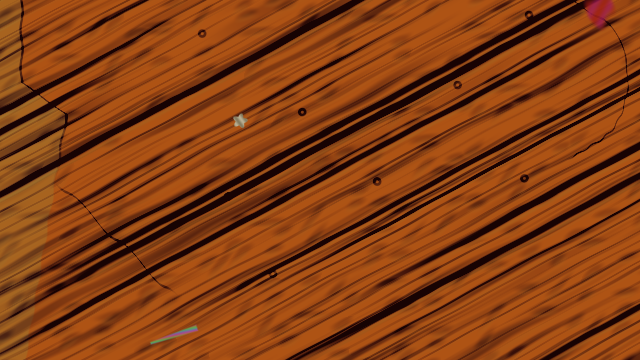
Give the GLSL for this texture, as a Shadertoy shader.

```glsl
// Amber crystal film under a microscope: dark slanted grooves with pale rims on orange.
// Main grooves come from a short list, fine ones from random strips in rotated axes;
// cellular noise adds dents and droplets, arcs and sines add cracks and flakes.

float hash(vec2 q) {
    vec3 h = fract(vec3(q.xyx) * 0.1031);
    h += dot(h, h.yzx + 33.33);
    return fract((h.x + h.y) * h.z);
}

// Distance to the nearest scattered point, and that point's random id
vec2 cellular(vec2 q) {
    vec2 base = floor(q), best = vec2(9.0, 0.0);
    for (int j = -1; j <= 1; j++)
    for (int i = -1; i <= 1; i++) {
        vec2 c = base + vec2(i, j);
        float d = length(c + 0.15 + 0.7 * vec2(hash(c), hash(c + 41.7)) - q);
        if (d < best.x) best = vec2(d, hash(c + 87.3));
    }
    return best;
}

// Groove profile: x is the dark core, y the pale rim on its lower side
vec2 groove(float d, float w) {
    float r = (d + 1.4 * w) / (0.45 * w);
    return vec2(1.0 - smoothstep(0.35 * w, 1.15 * w, abs(d)), exp(-r * r));
}

float hairline(float d, float w) {
    return 1.0 - smoothstep(0.3 * w, w, abs(d));
}

// Orange through brown to near black
vec3 amber(float dark) {
    vec3 c = mix(vec3(0.70, 0.335, 0.08), vec3(0.56, 0.25, 0.07), clamp(dark / 0.3, 0.0, 1.0));
    c = mix(c, vec3(0.40, 0.17, 0.06), clamp((dark - 0.3) / 0.25, 0.0, 1.0));
    c = mix(c, vec3(0.26, 0.08, 0.04), clamp((dark - 0.55) / 0.2, 0.0, 1.0));
    return mix(c, vec3(0.09, 0.01, 0.01), clamp((dark - 0.75) / 0.2, 0.0, 1.0));
}

// Main grooves: position across, half width, start and end along
const vec4 GROOVES[11] = vec4[11](
    vec4(0.126, 0.012, 0.3, 3.0), vec4(0.099, 0.013, 0.2, 3.0),
    vec4(0.019, 0.010, 0.1, 1.9), vec4(-0.14, 0.008, 0.6, 3.0),
    vec4(-0.32, 0.012, 1.2, 3.0), vec4(-0.395, 0.011, 0.8, 2.0),
    vec4(0.405, 0.011, -1.0, 1.6), vec4(0.555, 0.011, -1.0, 0.6),
    vec4(0.603, 0.009, -1.0, 0.7), vec4(-0.715, 0.010, 1.3, 3.0),
    vec4(-0.18, 0.006, 0.9, 3.0));

void mainImage(out vec4 fragColor, in vec2 fragCoord) {
    vec2 p = fragCoord / iResolution.y;
    float u = dot(p, vec2(0.88, 0.475));
    float v = dot(p, vec2(-0.475, 0.88));
    v += 0.0012 * sin(u * 9.0 + v * 14.0) + 0.0006 * sin(u * 31.0 + v * 47.0);
    float dark = 0.04, rim = 0.0;

    // Main grooves
    for (int i = 0; i < 11; i++) {
        vec4 g = GROOVES[i];
        float fade = smoothstep(g.z - 0.35, g.z + 0.3, u) * (1.0 - smoothstep(g.w - 0.3, g.w + 0.3, u));
        vec2 s = groove(v - g.x, g.y) * fade;
        dark = max(dark, s.x * 1.1);
        rim = max(rim, s.y);
    }

    // Fine streaks in strips of four sizes, fading in and out along their length
    for (int i = 0; i < 4; i++) {
        float freq = 9.0 * pow(1.65, float(i));
        float y = v * freq + float(i) * 7.3 + 60.0 + 0.05 * sin(u * 13.0 + v * 30.0);
        float id = floor(y);
        float r = hash(vec2(id, float(i) * 13.1));
        float r2 = hash(vec2(id + 5.5, float(i) * 3.7));
        float along = 0.5 + 0.4 * sin(u * (2.0 + 2.0 * r) + r2 * 40.0) + 0.25 * sin(u * 9.0 + r * 90.0);
        vec2 s = groove(y - id - 0.48 - 0.12 * r, 0.09 + 0.09 * r2);
        s *= clamp(along, 0.0, 1.0) * (0.3 + 0.7 * r2);
        dark += 0.6 * s.x;
        rim = max(rim, 0.65 * s.y);
    }

    // Shaded hollow beside the central grooves
    float hollow = (v - 0.047) / 0.018;
    dark += 0.35 * exp(-hollow * hollow) * smoothstep(0.2, 0.6, u) * (1.0 - smoothstep(0.9, 1.4, u));

    // Elongated dents, each lit from one side
    vec2 q = vec2(u * 9.0 + 0.3 * sin(v * 40.0), v * 25.0 + 0.3 * sin(u * 23.0)) + 40.0;
    vec2 dent = cellular(q), lit = cellular(q + vec2(0.05, 0.28));
    float present = step(0.45, dent.y);
    dark += 0.25 * present * (1.0 - smoothstep(0.1, 0.42, dent.x));
    rim = max(rim, 0.4 * step(0.45, lit.y) * (1.0 - smoothstep(0.1, 0.35, lit.x)));

    // Sparse droplets with dark outlines
    vec2 drop = cellular(p * 5.0 + 11.0);
    float ring = hairline(drop.x - 0.04, 0.03) * step(0.78, drop.y);
    dark += 0.6 * ring;

    // Ochre grain on the left, bounded by a bent edge
    float edge = p.y < 0.683 ? mix(0.07, 0.185, p.y / 0.683)
                             : mix(0.185, 0.06, min((p.y - 0.683) / 0.087, 1.0));
    float side = p.x - edge - 0.003 * sin(p.y * 60.0);
    float ochre = 1.0 - smoothstep(-0.003, 0.003, side);
    dark += 0.6 * hairline(side * 0.6, 0.003) * smoothstep(0.45, 0.7, p.y);

    // Wandering cracks
    float wobble = 0.006 * sin(p.x * 47.0) + 0.004 * sin(p.x * 113.0 + p.y * 70.0);
    float slant = (p.y - 0.48 + 0.965 * (p.x - 0.174) + wobble) * 0.72;
    dark += 0.5 * hairline(slant, 0.003) * smoothstep(0.15, 0.18, p.x) * (1.0 - smoothstep(0.45, 0.5, p.x));
    float arc = length(p - vec2(1.52, 0.78)) - 0.225 + wobble * 0.6;
    dark += 0.5 * hairline(arc, 0.003) * smoothstep(1.57, 1.6, p.x);

    // Base colour, rims and grain tint
    vec3 col = amber(dark);
    col = mix(col, vec3(0.64, 0.38, 0.12), 0.6 * rim * (1.0 - smoothstep(0.4, 0.9, dark)));
    col *= mix(vec3(1.0), vec3(0.96, 1.2, 1.55), ochre);

    // Pale flake, iridescent sliver and magenta corner patch
    vec2 f = p - vec2(0.667, 0.664);
    float flake = length(f) - 0.017 - 0.004 * sin(atan(f.y, f.x) * 5.0 + 1.0);
    vec3 pale = vec3(0.62, 0.58, 0.47) + 0.1 * sin(f.x * 260.0 + f.y * 190.0);
    col = mix(col, pale, 1.0 - smoothstep(-0.003, 0.003, flake));
    vec2 s = mat2(0.948, -0.316, 0.316, 0.948) * (p - vec2(0.483, 0.068));
    float sliver = max(abs(s.x) - 0.068, abs(s.y) - 0.006 - 0.04 * s.x);
    vec3 sheen = 0.5 + 0.18 * cos(s.x * 45.0 + s.y * 350.0 + vec3(0.0, 2.6, 4.8));
    col = mix(col, sheen, 0.85 * (1.0 - smoothstep(-0.003, 0.003, sliver)));
    float patchEdge = length((p - vec2(1.665, 0.975)) * vec2(1.0, 0.75)) + 0.007 * sin(p.x * 90.0 + p.y * 60.0);
    vec3 magenta = vec3(0.62, 0.11, 0.2 + 0.12 * sin(p.x * 140.0 - p.y * 80.0));
    col = mix(col, magenta, 0.8 * (1.0 - smoothstep(0.02, 0.045, patchEdge)));

    fragColor = vec4(col, 1.0);
}
```
